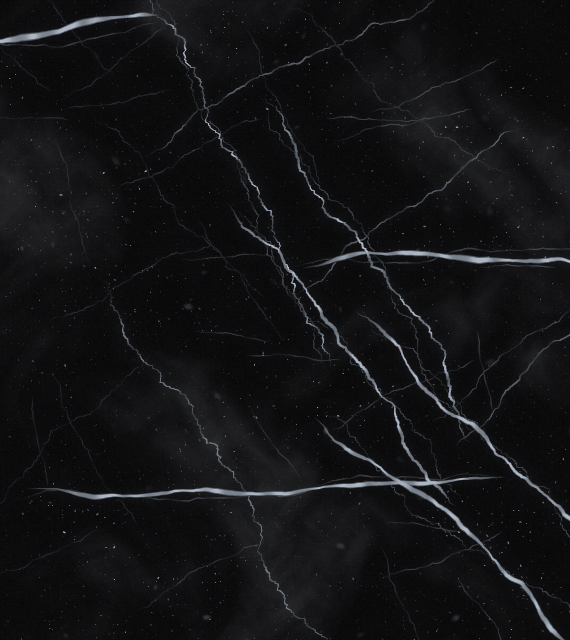
Reproduce this texture procedurally as a WebGL 1 fragment shader.

```glsl
precision highp float;
// Black marble: near-black stone with mottled haze and mineral dust, crossed by
// pale blue-grey veins. Each vein is a tapered segment bent by layered sines;
// families of veins are laid out by loops, and the dust is cellular.
uniform vec2 u_resolution;

float hash(vec2 p) {
  return fract(sin(dot(p, vec2(127.1, 311.7))) * 43758.545);
}

vec2 hash2(vec2 p) {
  return vec2(hash(p), hash(p + 37.3));
}

// Sideways drift along a vein; a higher roughness keeps more fine kinks.
float wander(float s, float seed, float roughness) {
  float sum = 0.0, amp = 0.014, freq = 8.0;
  for (int i = 0; i < 7; i++) {
    sum += amp * sin(s * freq + seed * 4.7 + 1.4 * sin(s * freq * 0.63 + seed));
    freq *= 2.13;
    amp *= roughness;
    seed += 1.9;
  }
  return sum;
}

// Coverage of a vein from a to b with half-width w.
float vein(vec2 p, vec2 a, vec2 b, float w, float roughness, float seed) {
  float len = length(b - a);
  vec2 dir = (b - a) / len;
  float s = dot(p - a, dir);
  float t = clamp(s / len, 0.0, 1.0);
  float taper = smoothstep(0.0, 0.16, t) * smoothstep(0.0, 0.1, 1.0 - t);
  float bend = wander(s, seed, roughness) * min(1.0, len * 2.5);
  float d = abs(dot(p - a, vec2(-dir.y, dir.x)) - bend);
  float swell = 0.62 + 0.38 * sin(s * 17.0 + seed * 3.1) * sin(s * 43.0 + seed);
  float thick = w * swell * taper;
  float fade = 0.7 + 0.3 * sin(s * 31.0 + seed * 5.3 + 2.0 * sin(s * 83.0));
  fade = mix(fade, 1.0, smoothstep(0.001, 0.004, w) * 0.7);
  float soft = max(0.0016, 0.8 / u_resolution.y);
  float core = 1.0 - smoothstep(thick * 0.5, thick + soft, d);
  float halo = 0.07 * exp(-d / 0.008);
  return max(core * fade, halo) * sqrt(taper);
}

// Smooth clouds from warped sines, 0 to 1.
float clouds(vec2 p) {
  float sum = 0.0, amp = 0.5;
  for (int i = 0; i < 4; i++) {
    p += 0.5 * sin(p.yx * 1.7 + float(i) * 2.1);
    sum += amp * (0.5 + 0.5 * sin(p.x) * sin(p.y + 1.0));
    p = mat2(1.6, 1.2, -1.2, 1.6) * p;
    amp *= 0.55;
  }
  return sum / 1.01;
}

// One speck in some of the cells, stretched at a random angle; few are bright.
float specks(vec2 p, float cells, float share, float radius) {
  vec2 g = p * cells, id = floor(g);
  vec2 r = hash2(id + cells);
  vec2 d = fract(g) - 0.25 - 0.5 * r;
  float angle = 6.28 * hash(id + 5.1);
  d = mat2(cos(angle), sin(angle), -sin(angle), cos(angle)) * d;
  float size = radius * (0.6 + 0.8 * hash(id + 9.7));
  float spot = 1.0 - smoothstep(0.2, 1.0, length(d * vec2(0.8, 1.3)) / size);
  float light = hash(id + 14.9);
  return spot * step(hash(id + 2.3), share) * (0.2 + 0.8 * light * light * light);
}

void main() {
  vec2 p = gl_FragCoord.xy / u_resolution.y;
  float m = 0.0;

  // Stepped diagonals falling to the right, thicker and smoother lower down
  for (int i = 0; i < 5; i++) {
    float k = float(i);
    vec2 a = vec2(0.22 + 0.07 * k + 0.13 * mod(k, 2.0), 1.02 - 0.165 * k);
    vec2 b = a + vec2(0.3 + 0.028 * k, -0.6 + 0.06 * k);
    m = max(m, vein(p, a, b, 0.0013 + 0.0009 * k, 0.61 - 0.04 * k, k * 2.7 + 1.0));
    m = max(m, 0.4 * vein(p, a, b, 0.0005, 0.6, k * 3.9 + 20.0));
  }

  // Broad, almost level veins
  for (int i = 0; i < 3; i++) {
    float k = float(i);
    vec2 a = vec2(0.04 + 0.5 * mod(k, 2.0) - 0.07 * k, 0.235 + 0.355 * k);
    vec2 b = a + vec2(0.75 - 0.2 * k, 0.02);
    m = max(m, vein(p, a, b, 0.0045 + 0.0012 * k, 0.38, k * 5.1 + 7.0));
    m = max(m, 0.35 * vein(p, a - 0.02, b, 0.0008, 0.45, k * 2.3 + 31.0));
  }

  // Thin cross veins rising to the right, and a jagged one at lower left
  for (int i = 0; i < 3; i++) {
    float k = float(i);
    vec2 a = vec2(0.22 + 0.24 * k, 0.77 - 0.23 * k);
    m = max(m, 0.6 * vein(p, a, a + vec2(0.46 - 0.1 * k, 0.25), 0.001, 0.52, k + 12.0));
  }
  m = max(m, 0.75 * vein(p, vec2(0.15, 0.57), vec2(0.53, -0.04), 0.001, 0.6, 16.0));

  // Scattered hairlines, leaning one way or the other
  for (int i = 0; i < 32; i++) {
    float k = float(i);
    vec2 r = hash2(vec2(k, 3.0)), q = hash2(vec2(k, 8.0));
    float angle = mix(-1.5, -0.6, q.x) + 1.4 * step(0.5, q.y);
    vec2 span = (0.06 + 0.22 * r.y * q.x) * vec2(cos(angle), sin(angle));
    vec2 mid = vec2(r.x * 0.9, hash(vec2(k, 14.0)));
    m = max(m, (0.18 + 0.36 * q.y * r.x) * vein(p, mid - span, mid + span, 0.0004, 0.57, k * 1.7));
  }

  // Stone ground: wide haze broken up by fine mottling, with grain
  float mottle = clouds(p * 34.0 + 5.0);
  float haze = smoothstep(0.45, 0.85, clouds(p * 7.0 + 2.0));
  float grain = hash(floor(p * 512.0)) - 0.5;
  vec3 color = vec3(0.036, 0.036, 0.041) + 0.012 * mottle + 0.018 * grain;
  color += haze * (0.35 + 1.3 * mottle) * vec3(0.07, 0.071, 0.073);

  // Mineral dust in drifts: fine points, larger flecks and a few faint smudges
  float drift = 0.5 + smoothstep(0.35, 0.75, clouds(p * 11.0 + 9.0));
  float dust = 0.6 * specks(p, 150.0, 0.16, 0.2) + 0.9 * specks(p + 0.31, 60.0, 0.16, 0.12);
  dust += 0.45 * specks(p + 0.17, 21.0, 0.14, 0.16) * smoothstep(0.25, 0.75, mottle);
  color += dust * drift * vec3(0.54, 0.57, 0.6);

  // Veins, whitest where they are fully dense
  vec3 veinColor = mix(vec3(0.56, 0.6, 0.65), vec3(0.68, 0.72, 0.77), smoothstep(0.8, 1.0, m));
  color = mix(color, veinColor, clamp(m, 0.0, 1.0));
  gl_FragColor = vec4(color, 1.0);
}
```
